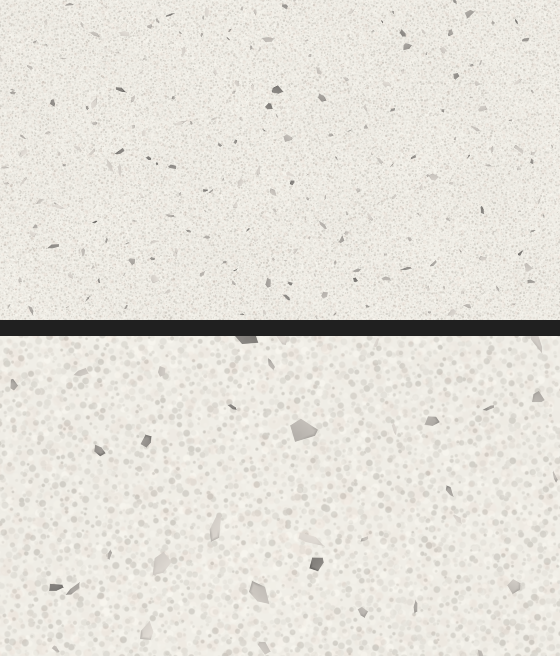
Top: the whole. Bottom: its middle third, enlarged.
Write a Shadertoy shader that draws this texture.

```glsl
vec2 hash2(vec2 p) {
    vec3 q = fract(p.xyx * vec3(0.1031, 0.1030, 0.0973));
    q += dot(q, q.yzx + 33.33);
    return fract((q.xx + q.yz) * q.zy);
}

// Soft round grains, one per cell; each has its own radius and strength.
float grains(vec2 p, float scale, float seed) {
    p *= scale;
    vec2 cell = floor(p);
    float blur = 0.5 * scale / iResolution.y + 0.06;
    float cover = 0.0;
    for (int y = -1; y <= 1; y++)
    for (int x = -1; x <= 1; x++) {
        vec2 id = cell + vec2(x, y);
        vec2 look = hash2(id + seed + 57.0);
        float d = length(p - id - hash2(id + seed));
        float radius = 0.16 + 0.32 * look.x;
        float dotMask = 1.0 - smoothstep(radius - blur, radius + blur, d);
        cover = max(cover, dotMask * mix(0.25, 1.0, look.y * look.y));
    }
    return cover;
}

// Distance to an angular shard: five half planes in a stretched frame.
float shard(vec2 p, float size, float stretch, vec2 id) {
    float d = -1.0;
    for (int i = 0; i < 5; i++) {
        vec2 h = hash2(id + 19.0 * float(i) + 7.0);
        float angle = 6.2832 * (float(i) + 0.7 * h.x) / 5.0;
        vec2 normal = vec2(cos(angle), sin(angle) * stretch);
        d = max(d, (dot(p, normal) - size * mix(0.5, 1.0, h.y)) / length(normal));
    }
    return d;
}

// Scattered stone chips, laid over the ground colour.
vec3 addChips(vec3 color, vec2 p) {
    float density = 14.0;
    float pixel = 0.6 / iResolution.y;
    vec2 cell = floor(p * density);
    for (int y = -1; y <= 1; y++)
    for (int x = -1; x <= 1; x++) {
        vec2 id = cell + vec2(x, y);
        vec2 kind = hash2(id + 211.0);
        if (kind.x > 0.75) continue;

        vec2 form = hash2(id + 307.0);
        vec2 turn = hash2(id + 401.0);
        float angle = 6.2832 * turn.x;
        float c = cos(angle), s = sin(angle);
        vec2 q = mat2(c, -s, s, c) * (p - (id + hash2(id + 101.0)) / density);

        float size = mix(0.006, 0.018, form.x * form.x);
        float d = shard(q, size, mix(1.2, 3.0, form.y), id);
        float mask = 1.0 - smoothstep(-pixel, pixel, d);

        // Faceted tone with one shadowed rim
        float tone = mix(0.40, 0.87, sqrt(kind.y));
        float rim = smoothstep(-0.0035, 0.0, d) * smoothstep(0.0, 0.6, q.x / size);
        tone += 0.05 * q.y / size - 0.16 * rim * turn.y;
        color = mix(color, tone * vec3(1.0, 0.975, 0.945), 0.92 * mask);
    }
    return color;
}

void mainImage(out vec4 fragColor, in vec2 fragCoord) {
    vec2 p = fragCoord / iResolution.y;

    // Warm white ground with faint clouding
    float cloud = sin(p.x * 9.0 + 2.0 * sin(p.y * 7.0)) * sin(p.y * 11.0 + p.x * 4.0);
    vec3 color = vec3(0.940, 0.932, 0.904) + 0.004 * cloud;

    // Pale bumps, grey pits and a few rosy specks
    color += 0.028 * grains(p, 105.0, 11.0);
    color -= vec3(0.125, 0.128, 0.130) * grains(p, 128.0, 503.0);
    color -= vec3(0.020, 0.050, 0.055) * grains(p + 0.37, 70.0, 907.0) * 0.6;

    fragColor = vec4(clamp(addChips(color, p), 0.0, 1.0), 1.0);
}
```
